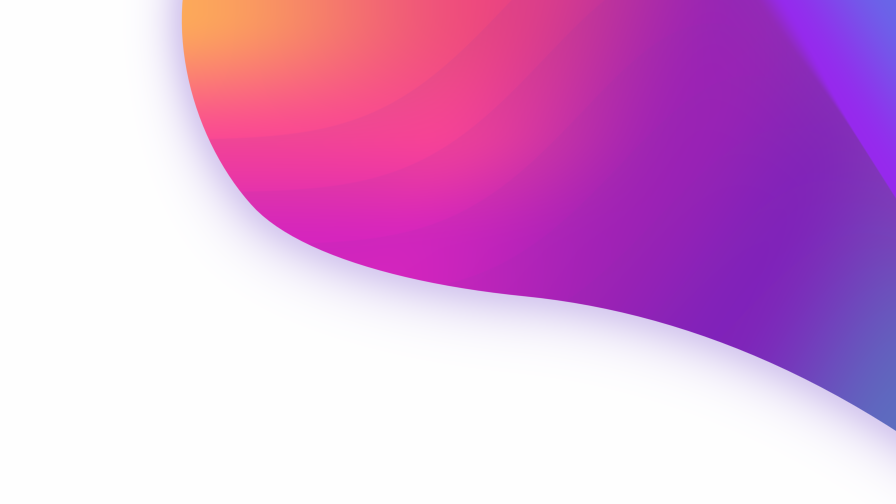
A WebGL 1 fragment shader for this background:

```glsl
precision highp float;

uniform vec2 u_resolution;

vec2 bezier(vec2 a, vec2 b, vec2 c, vec2 d, float t) {
    float s = 1.0 - t;
    return s * s * s * a + 3.0 * s * s * t * b + 3.0 * s * t * t * c + t * t * t * d;
}

// Keeps the nearest signed distance to a curve; positive lies to its lower left.
float nearestCurve(float best, vec2 p, vec2 a, vec2 b, vec2 c, vec2 d) {
    vec2 start = a;
    for (int i = 1; i <= 24; i++) {
        vec2 end = bezier(a, b, c, d, float(i) / 24.0);
        vec2 along = end - start;
        vec2 offset = p - start;
        float t = clamp(dot(offset, along) / dot(along, along), 0.0, 1.0);
        float dist = length(offset - along * t);
        float side = along.x * offset.y - along.y * offset.x;
        if (dist < abs(best)) best = side < 0.0 ? -dist : dist;
        start = end;
    }
    return best;
}

float blobDistance(vec2 p) {
    vec2 shoulder = vec2(2.15, 1.75);
    vec2 waist = vec2(4.5, 2.54);
    float d = nearestCurve(100.0, p, vec2(1.57, -0.05), vec2(1.5, 0.6), vec2(1.75, 1.3), shoulder);
    d = nearestCurve(d, p, shoulder, vec2(2.5, 2.15), vec2(3.4, 2.43), waist);
    return nearestCurve(d, p, waist, vec2(5.6, 2.65), vec2(6.75, 3.05), vec2(7.9, 3.84));
}

vec3 blobGradient(vec2 p) {
    vec3 orange = vec3(0.99, 0.67, 0.35);
    vec3 rose = vec3(0.93, 0.27, 0.50);
    vec3 pink = vec3(0.98, 0.26, 0.59);
    vec3 magenta = vec3(0.85, 0.14, 0.75);
    vec3 purple = vec3(0.61, 0.13, 0.71);
    vec3 violet = vec3(0.50, 0.13, 0.73);
    vec3 slateBlue = vec3(0.36, 0.43, 0.75);

    vec3 col = mix(orange, rose, smoothstep(1.3, 4.5, p.x));
    col = mix(col, pink, smoothstep(0.1, 1.4, p.y));
    col = mix(col, magenta, smoothstep(1.1, 2.15, p.y));
    col = mix(col, purple, smoothstep(4.0, 6.4, p.x + 0.35 * p.y));
    col = mix(col, violet, smoothstep(6.5, 8.0, p.x + 0.6 * p.y));
    return mix(col, slateBlue, smoothstep(7.6, 9.6, p.x + 0.5 * p.y));
}

// Faint hill-shaped folds, each stepped down and to the right.
vec3 addFolds(vec3 col, vec2 p, float pixel) {
    for (int i = 0; i < 7; i++) {
        vec2 peak = vec2(5.44, -0.7) + float(i) * vec2(0.33, 0.45);
        float dx = (p.x - peak.x) / 1.1;
        float below = p.y - peak.y - 1.9 * (1.0 - exp(-0.5 * dx * dx));
        float fold = smoothstep(-pixel, pixel, below) * exp(-max(below, 0.0) / 0.45);
        col = mix(col, vec3(0.52, 0.20, 0.66), 0.09 * fold);
    }
    return col;
}

// Bright diagonal panel in the upper right corner.
vec3 addPanel(vec3 col, vec2 p, float pixel) {
    float d = (p.x - 6.6 - 0.635 * p.y) / 1.18;
    float softness = pixel + 0.1 * (1.0 - smoothstep(0.0, 1.2, p.y));
    vec3 panel = mix(vec3(0.59, 0.16, 0.93), vec3(0.41, 0.40, 0.91), smoothstep(0.0, 0.95, d));
    col = mix(col, vec3(0.53, 0.21, 0.73), 0.5 * exp(min(d, 0.0) / 0.3));
    return mix(col, panel, smoothstep(-softness, softness, d));
}

void main() {
    // The canvas is 4.32 units high, with y measured down from the top.
    vec2 p = vec2(gl_FragCoord.x, u_resolution.y - gl_FragCoord.y) * 4.32 / u_resolution.y;
    float pixel = 4.32 / u_resolution.y;
    float d = blobDistance(p);

    // Soft shadow, a little wider under the shape.
    float reach = mix(0.19, 0.25, smoothstep(0.5, 2.5, p.y));
    float shadow = 0.26 * exp(-pow(max(d, 0.0) / reach, 1.4));
    vec3 background = mix(vec3(0.998), vec3(0.42, 0.24, 0.78), shadow);

    vec3 blob = addPanel(addFolds(blobGradient(p), p, pixel), p, pixel);
    float cover = 1.0 - smoothstep(-0.7 * pixel, 0.7 * pixel, d);
    gl_FragColor = vec4(mix(background, blob, cover), 1.0);
}
```
